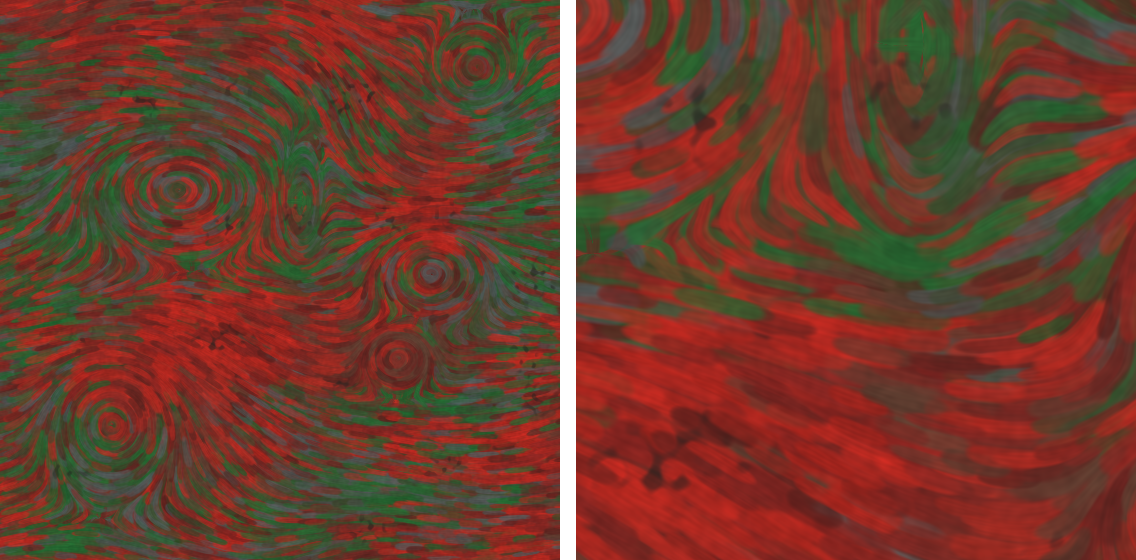
Left, the full canvas; right, a detail of the centre.
This pattern is drawn by a three.js fragment shader. Its source:

```glsl
// Swirling field of short red, green and slate paint strokes that follow a flow.
varying vec2 vUv;

const int LAYERS = 5;
const float CELL_LARGE = 0.034;     // stroke spacing of the bottom layer
const float CELL_SMALL = 0.019;     // stroke spacing of the top layer
const float STROKE_LENGTH = 1.65;   // half length, in cells
const float STROKE_WIDTH = 0.33;    // half width, in cells
const float OPACITY = 0.76;
const float GREEN_SHARE = 0.30;
const float BRISTLE = 0.16;
const float GRAIN = 0.07;
const float VEIL = 0.30;

const vec3 SCARLET = vec3(0.74, 0.14, 0.11);
const vec3 CRIMSON = vec3(0.53, 0.13, 0.12);
const vec3 MAROON = vec3(0.37, 0.12, 0.11);
const vec3 BROWN = vec3(0.35, 0.23, 0.18);
const vec3 GREEN = vec3(0.10, 0.41, 0.18);
const vec3 MOSS = vec3(0.20, 0.31, 0.18);
const vec3 SLATE = vec3(0.29, 0.35, 0.36);
const vec3 SOOT = vec3(0.14, 0.13, 0.12);

vec3 hash3(vec2 p) {
  vec3 q = fract(p.xyx * vec3(0.1031, 0.1030, 0.0973));
  q += dot(q, q.yxz + 33.33);
  return fract((q.xxy + q.yzz) * q.zyx);
}

float gradientDot(vec2 cell, vec2 offset) {
  float a = 6.2832 * hash3(cell + 91.0).x;
  return dot(vec2(cos(a), sin(a)), offset);
}

// Gradient noise, about -0.7 to 0.7
float noise(vec2 p) {
  vec2 i = floor(p), f = p - i;
  vec2 s = f * f * f * (f * (f * 6.0 - 15.0) + 10.0);
  vec2 e = vec2(1.0, 0.0);
  float low = mix(gradientDot(i, f), gradientDot(i + e, f - e), s.x);
  float high = mix(gradientDot(i + e.yx, f - e.yx), gradientDot(i + 1.0, f - 1.0), s.x);
  return mix(low, high, s.y);
}

float blob(vec2 p, vec2 center, vec2 size) {
  vec2 q = (p - center) / size;
  return exp(-dot(q, q));
}

// Bends the flow into an elliptical whirl
vec2 whirl(vec2 flow, vec2 p, vec2 center, vec2 size, float spin) {
  vec2 q = (p - center) / size;
  vec2 tangent = spin * vec2(-q.y, q.x) * size;
  float weight = exp(-dot(q, q) * dot(q, q) * 0.6);
  return mix(flow, tangent / (length(tangent) + 1e-4), weight);
}

vec2 flowAt(vec2 p) {
  float a = 0.15 + 0.9 * noise(p * 3.0 + 4.0);
  a -= 0.75 * blob(p, vec2(0.40, 0.43), vec2(0.26, 0.13));
  a -= 0.90 * blob(p, vec2(0.42, 0.12), vec2(0.14, 0.16));
  a -= 1.10 * blob(p, vec2(0.63, 0.80), vec2(0.15, 0.20));
  vec2 flow = vec2(cos(a), sin(a));
  flow = whirl(flow, p, vec2(0.32, 0.66), vec2(0.20, 0.14), -1.0);
  flow = whirl(flow, p, vec2(0.77, 0.51), vec2(0.13, 0.11), -1.0);
  flow = whirl(flow, p, vec2(0.20, 0.24), vec2(0.15, 0.16), -1.0);
  flow = whirl(flow, p, vec2(0.85, 0.88), vec2(0.10, 0.10), 1.0);
  flow = whirl(flow, p, vec2(0.71, 0.36), vec2(0.08, 0.07), -1.0);
  flow = whirl(flow, p, vec2(0.54, 0.64), vec2(0.05, 0.13), 1.0);
  return flow / (length(flow) + 1e-4);
}

// Chance of a cool stroke: patches and bands of green among the reds
float coolness(vec2 p) {
  float c = GREEN_SHARE + 0.55 * noise(p * 4.5 + 17.0) + 0.25 * noise(p * 11.0);
  c += 0.40 * blob(p, vec2(0.30, 0.66), vec2(0.20, 0.15));
  c += 0.40 * blob(p, vec2(0.90, 0.86), vec2(0.12, 0.18));
  c += 0.45 * blob(p, vec2(0.00, 0.72), vec2(0.11, 0.16));
  c += 0.35 * blob(p, vec2(0.04, 0.42), vec2(0.14, 0.08));
  c += 0.40 * blob(p, vec2(0.55, 0.60), vec2(0.05, 0.11));
  c += 0.40 * blob(p, vec2(0.85, 0.42), vec2(0.09, 0.12));
  c += 0.60 * blob(p, vec2(0.72, 0.28), vec2(0.24, 0.025));
  c += 0.60 * blob(p, vec2(0.78, 0.11), vec2(0.26, 0.035));
  c += 0.40 * blob(p, vec2(0.10, 0.12), vec2(0.20, 0.12));
  return c - 0.30 * blob(p, vec2(0.45, 0.40), vec2(0.24, 0.13));
}

vec3 strokeColor(vec2 p, vec3 pick) {
  if (pick.x < coolness(p)) {
    float blue = pick.y + 0.5 * noise(p * 5.0 + 50.0);
    return blue < 0.46 ? GREEN : (blue < 0.68 ? MOSS : SLATE);
  }
  float heat = pick.y + 0.6 * noise(p * 4.0 + 31.0);
  return heat > 0.60 ? SCARLET : (heat > 0.30 ? CRIMSON : (heat > 0.12 ? MAROON : BROWN));
}

void main() {
  vec2 p = vUv, flow = flowAt(p);
  vec3 color = mix(BROWN, MOSS, smoothstep(0.2, 0.7, coolness(p)));

  // Strokes, from broad to fine
  for (int layer = 0; layer < LAYERS; layer++) {
    float size = mix(CELL_LARGE, CELL_SMALL, float(layer) / float(LAYERS - 1));
    vec2 shift = vec2(13.7, 29.3) * float(layer + 1);
    vec2 home = floor(p / size + shift);
    for (int y = -2; y <= 2; y++) for (int x = -2; x <= 2; x++) {
      vec2 cell = home + vec2(float(x), float(y));
      vec3 h = hash3(cell), pick = hash3(cell + 217.0);
      vec2 center = (cell + h.xy - shift) * size;
      vec2 d = (p - center) / size;
      if (dot(d, d) > 4.0) continue;
      // The mean of both directions bends the stroke into an arc
      vec2 dir = normalize(flow + flowAt(center) + 1e-4);
      float along = dot(d, dir) / (STROKE_LENGTH * mix(0.6, 1.0, h.z));
      float across = dot(d, vec2(-dir.y, dir.x)) / (STROKE_WIDTH * mix(0.65, 1.2, pick.z));
      float shape = along * along * along * along + across * across;
      float mask = 1.0 - smoothstep(0.45, 1.25, shape);
      if (mask < 0.01) continue;
      float streak = 1.0 + BRISTLE * noise(vec2(along * 1.5, across * 2.5) + h.xy * 40.0);
      vec3 paint = strokeColor(center, pick) * streak * mix(0.88, 1.12, h.z);
      color = mix(color, paint, mask * OPACITY * mix(0.6, 1.0, h.x));
    }
  }

  // Faded patches, dark flecks and canvas grain
  float fade = smoothstep(-0.2, 0.5, noise(p * 6.0 + 70.0));
  color = mix(color, BROWN, VEIL * (0.35 + 0.65 * fade));
  float fleck = smoothstep(0.25, 0.5, noise(p * 9.0 + 8.0)) * smoothstep(0.1, 0.4, noise(p * 75.0));
  color = mix(color, SOOT, 0.6 * fleck);
  color *= 1.0 + GRAIN * (noise(p * 160.0) + noise(p * 60.0 + 5.0));
  gl_FragColor = vec4(color, 1.0);
}
```
